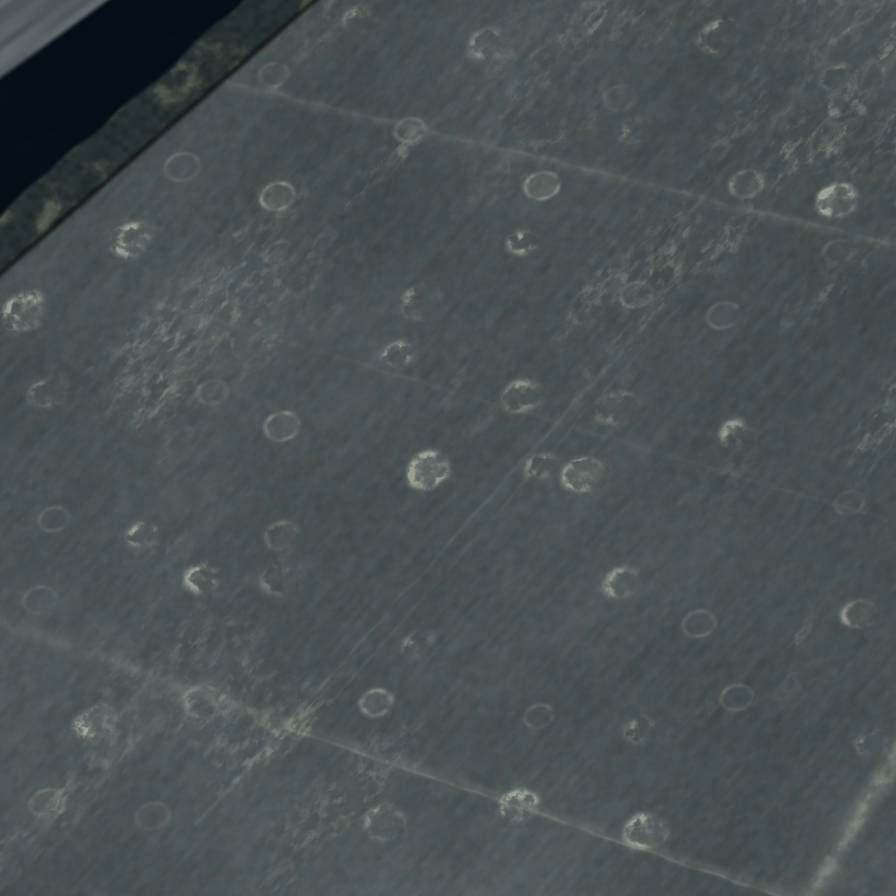
This texture is drawn by a Shadertoy shader. Its source:

```glsl
// Weathered grey roof sheet with pale ring stains, scuffs, seams and a dark gutter.
#define ROOF_COLOR   vec3(0.283, 0.323, 0.324)
#define STAIN_COLOR  vec3(0.66, 0.68, 0.63)
#define GUTTER_COLOR vec3(0.012, 0.060, 0.088)
#define MOSS_COLOR   vec3(0.145, 0.188, 0.188)
#define LEDGE_COLOR  vec3(0.330, 0.370, 0.380)
#define CELLS        8.0
#define RING_CHANCE  0.90
#define RING_STRENGTH 0.68
#define SCUFF_STRENGTH 0.31
#define MOTTLE       0.085
#define GRAIN        0.058
#define STREAK_DIR   vec2(0.66, 0.75)

vec3 hash3(vec2 p) {
    vec3 q = fract(p.xyx * vec3(0.1031, 0.1030, 0.0973));
    q += dot(q, q.yxz + 33.33);
    return fract((q.xxy + q.yzz) * q.zyx);
}

float noise(vec2 p) {
    vec2 i = floor(p), f = fract(p);
    f = f * f * (3.0 - 2.0 * f);
    float low = mix(hash3(i).x, hash3(i + vec2(1, 0)).x, f.x);
    float high = mix(hash3(i + vec2(0, 1)).x, hash3(i + vec2(1, 1)).x, f.x);
    return mix(low, high, f.y);
}

float fbm(vec2 p) {
    float sum = 0.0, gain = 0.53;
    for (int i = 0; i < 4; i++) {
        sum += gain * noise(p);
        p = mat2(1.6, 1.2, -1.2, 1.6) * p + 7.3;
        gain *= 0.5;
    }
    return sum;
}

// Coordinates along and across the streaks.
vec2 streakSpace(vec2 p) {
    return vec2(dot(p, STREAK_DIR), dot(p, vec2(-STREAK_DIR.y, STREAK_DIR.x)));
}

// Signed distance to a line, positive on its left.
float lineSide(vec2 p, vec2 a, vec2 b) {
    vec2 d = normalize(b - a);
    return dot(p - a, vec2(-d.y, d.x));
}

// Worn, wavering stroke between two points.
float stroke(vec2 p, vec2 a, vec2 b, float width) {
    vec2 d = b - a;
    vec2 q = p + 0.0035 * (vec2(noise(p * 45.0), noise(p * 45.0 + 31.0)) - 0.5);
    float t = clamp(dot(q - a, d) / dot(d, d), 0.0, 1.0);
    float r = length(q - a - t * d) / width;
    return exp(-r * r) * (0.5 + 0.75 * smoothstep(0.25, 0.75, fbm(streakSpace(p) * 75.0)));
}

// Scattered elliptical stains: clean rings and ragged, partly filled blots.
float ringStains(vec2 p) {
    float total = 0.0;
    float crumbs = fbm(p * 110.0 + 3.0), coarse = fbm(p * 42.0);
    vec2 home = floor(p * CELLS);
    for (int y = -1; y <= 1; y++)
    for (int x = -1; x <= 1; x++) {
        vec2 id = home + vec2(x, y);
        vec3 place = hash3(id + 21.0), kind = hash3(id + 73.0);
        if (kind.x > RING_CHANCE) continue;
        vec2 d = p - (id + 0.1 + 0.8 * place.xy) / CELLS;
        d = mat2(0.96, -0.28, 0.28, 0.96) * d * vec2(1.0, 1.30);
        float r = length(d);
        vec2 dir = d / max(r, 1e-4);
        float ragged = smoothstep(0.25, 0.55, kind.y);
        float radius = mix(0.015, 0.024, place.z * mix(0.5, 1.0, ragged));
        float sector = noise(dir * 1.7 + id * 9.0 + 40.0);
        float edge = r - radius * (1.0 + mix(0.12, 0.50, ragged) * (coarse - 0.5));
        edge += ragged * 0.017 * (crumbs - 0.5);
        float width = mix(0.0030, 0.0050, ragged);
        float rim = exp(-edge * edge / (width * width));
        float light = 0.60 + 0.50 * dot(dir, vec2(-0.75, 0.45)) * (0.35 + ragged);
        rim *= max(light + 1.0 * (sector - 0.45), 0.0);
        rim *= mix(1.0, 2.0 * smoothstep(0.2, 0.8, crumbs), 0.35 + 0.65 * ragged);
        float fill = smoothstep(0.004, -0.009, edge) * (0.08 + 0.50 * place.z * kind.z * crumbs);
        float halo = ragged * exp(-max(edge, 0.0) * 75.0) * smoothstep(0.50, 0.80, crumbs) * 0.45;
        float strength = mix(0.24, 1.0, kind.z * kind.z);
        total += strength * (rim + fill + halo);
    }
    return min(total, 1.2);
}

// Lacy pale scratches and flecks gathered in patches along the streaks.
float scuffs(vec2 p) {
    vec2 s = streakSpace(p);
    float patches = smoothstep(0.47, 0.80, fbm(s * vec2(4.0, 12.0) + 4.7));
    float crease = exp(-pow(lineSide(p, vec2(0.23, 0.09), vec2(0.74, 0.66)) / 0.022, 2.0));
    patches += 0.40 * crease * smoothstep(0.30, 0.65, noise(s * 9.0));
    vec2 bent = s + 0.008 * (vec2(fbm(p * 30.0), fbm(p * 30.0 + 51.0)) - 0.5);
    float lace = 1.0 - abs(2.0 * fbm(bent * vec2(28.0, 62.0)) - 1.0) * 4.5;
    float flecks = smoothstep(0.46, 0.80, fbm(bent * vec2(85.0, 150.0)));
    return min(patches, 1.0) * (0.45 * max(lace, 0.0) + 1.0 * flecks + 0.08);
}

float seams(vec2 p) {
    float s = 0.11 * stroke(p, vec2(0.25, 0.908), vec2(1.02, 0.720), 0.0065);
    s += 0.07 * stroke(p, vec2(0.25, 0.910), vec2(1.02, 0.722), 0.0022);
    s += 0.14 * stroke(p, vec2(-0.02, 0.314), vec2(0.32, 0.192), 0.0080);
    s += 0.13 * stroke(p, vec2(0.32, 0.192), vec2(0.88, 0.000), 0.0070);
    s += 0.16 * stroke(p, vec2(0.32, 0.187), vec2(0.88, -0.004), 0.0020);
    s += 0.06 * stroke(p, vec2(0.13, 0.675), vec2(1.02, 0.410), 0.0026);
    s += 0.12 * stroke(p, vec2(0.22, 0.080), vec2(0.74, 0.660), 0.0022);
    s += 0.07 * stroke(p, vec2(0.32, 0.160), vec2(0.76, 0.660), 0.0018);
    s += 0.42 * stroke(p, vec2(0.90, -0.010), vec2(1.02, 0.190), 0.0100);
    return s;
}

void mainImage(out vec4 fragColor, in vec2 fragCoord) {
    vec2 p = fragCoord / iResolution.xy;
    vec2 s = streakSpace(p);

    // Roof sheet: broad mottling, thin streaks, fine grain and faint tint.
    float tone = MOTTLE * (fbm(p * 5.0) - 0.5) + 0.026 * (fbm(s * vec2(9.0, 60.0)) - 0.5);
    tone += 0.020 * (noise(s * vec2(12.0, 190.0)) - 0.5) + 0.018 * (0.5 - p.y);
    tone += GRAIN * (fbm(s * vec2(100.0, 150.0)) - 0.5);
    float tint = 0.016 * (noise(p * 90.0 + 17.0) - 0.5);
    vec3 color = ROOF_COLOR + tone + vec3(tint, 0.0, -tint);
    float wear = RING_STRENGTH * ringStains(p) + SCUFF_STRENGTH * scuffs(p) + seams(p);
    color = mix(color, STAIN_COLOR, clamp(wear, 0.0, 0.85));

    // Mossy strip, gutter and ledge across the upper left corner.
    float waver = 0.006 * (noise(p * 28.0) - 0.5);
    float strip = lineSide(p, vec2(0.0, 0.694), vec2(0.352, 1.0));
    float gutter = lineSide(p, vec2(0.0, 0.760), vec2(0.275, 1.0)) + waver;
    float ledge = lineSide(p, vec2(0.0, 0.910), vec2(0.124, 1.0));
    float moss = smoothstep(0.50, 0.85, fbm(p * 38.0));
    vec3 mossy = MOSS_COLOR + vec3(0.17, 0.17, 0.12) * moss + 0.05 * (noise(p * 150.0) - 0.5);
    color = mix(color, mossy, smoothstep(-0.002, 0.003, strip));
    color *= 1.0 - 0.55 * exp(-strip * strip / 0.000012);
    color = mix(color, GUTTER_COLOR + 0.02 * (fbm(p * 18.0) - 0.5), smoothstep(-0.003, 0.004, gutter));
    vec3 ledgeTone = LEDGE_COLOR + 0.10 * (noise(vec2(ledge * 130.0, p.x * 12.0)) - 0.5);
    color = mix(color, ledgeTone, smoothstep(-0.002, 0.006, ledge));

    fragColor = vec4(clamp(color, 0.0, 1.0), 1.0);
}
```
